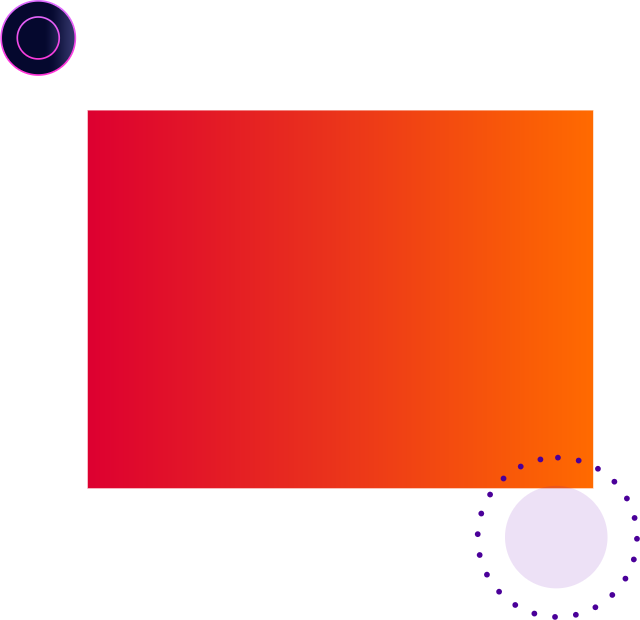
This background is drawn by a Shadertoy shader. Its source:

```glsl
const vec3 WHITE = vec3(1.0);
const vec3 CRIMSON = vec3(0.867, 0.0, 0.19);
const vec3 SCARLET = vec3(0.91, 0.176, 0.118);
const vec3 ORANGE = vec3(1.0, 0.416, 0.0);
const vec3 NAVY = vec3(0.018, 0.03, 0.18);
const vec3 SLATE = vec3(0.2, 0.21, 0.42);
const vec3 ORCHID = vec3(0.87, 0.42, 1.0);
const vec3 MAGENTA = vec3(1.0, 0.2, 0.84);
const vec3 VIOLET = vec3(0.29, 0.0, 0.6);
const vec3 LILAC = vec3(0.41, 0.0, 0.70);

// Signed distances
float circleDist(vec2 p, float radius) {
    return length(p) - radius;
}

float ringDist(vec2 p, float radius, float width) {
    return abs(length(p) - radius) - 0.5 * width;
}

float boxDist(vec2 p, vec2 lowCorner, vec2 highCorner) {
    vec2 d = max(lowCorner - p, p - highCorner);
    return length(max(d, 0.0)) + min(max(d.x, d.y), 0.0);
}

// Closest dot along a circle, clockwise from the top
float dotRingDist(vec2 p, float radius, float dotRadius, int count, float spacing, float start) {
    float nearest = 1e5;
    for (int i = 0; i < count; i++) {
        float angle = start + float(i) * spacing;
        vec2 dotCentre = radius * vec2(sin(angle), cos(angle));
        nearest = min(nearest, circleDist(p - dotCentre, dotRadius));
    }
    return nearest;
}

// Edge coverage, one pixel wide
float coverage(float dist, float pixel) {
    return clamp(0.5 - dist / pixel, 0.0, 1.0);
}

vec3 panelGradient(float t) {
    const float middle = 0.43;
    vec3 warm = mix(CRIMSON, SCARLET, clamp(t / middle, 0.0, 1.0));
    return mix(warm, ORANGE, clamp((t - middle) / (1.0 - middle), 0.0, 1.0));
}

// Dark disc with a sheen on its right side
vec3 sheenDisc(float x, float radius, float strength) {
    return mix(NAVY, SLATE, strength * smoothstep(0.25, 1.05, x / radius));
}

vec3 drawBadge(vec3 base, vec2 p, float outerRadius, float innerRadius, float stroke, float pixel) {
    vec3 color = mix(base, sheenDisc(p.x, outerRadius, 1.0),
                     coverage(circleDist(p, outerRadius), pixel));
    color = mix(color, sheenDisc(p.x, innerRadius, 0.65),
                coverage(circleDist(p, innerRadius), pixel));

    // Neon outlines
    float outline = min(ringDist(p, outerRadius, stroke), ringDist(p, innerRadius, stroke));
    vec3 neon = mix(MAGENTA, ORCHID, smoothstep(-outerRadius, outerRadius, p.y));
    return mix(color, neon, coverage(outline, pixel));
}

void mainImage(out vec4 fragColor, in vec2 fragCoord) {
    float pixel = 1.0 / iResolution.y;
    vec2 p = fragCoord * pixel;
    vec3 color = WHITE;

    // Warm panel
    vec2 panelLow = vec2(0.1415, 0.2124);
    vec2 panelHigh = vec2(0.9568, 0.8219);
    float across = (p.x - panelLow.x) / (panelHigh.x - panelLow.x);
    color = mix(color, panelGradient(across), coverage(boxDist(p, panelLow, panelHigh), pixel));

    // Badge in the upper left corner
    color = drawBadge(color, p - vec2(0.0617, 0.9388), 0.0598, 0.0338, 0.0027, pixel);

    // Translucent disc
    vec2 discCentre = vec2(0.8972, 0.1337);
    color = mix(color, LILAC, 0.118 * coverage(circleDist(p - discCentre, 0.0827), pixel));

    // Ring of dots
    vec2 ringCentre = vec2(0.8989, 0.1334);
    float dots = dotRingDist(p - ringCentre, 0.1285, 0.0046, 24, radians(15.1), radians(0.45));
    color = mix(color, VIOLET, coverage(dots, pixel));

    fragColor = vec4(color, 1.0);
}
```
